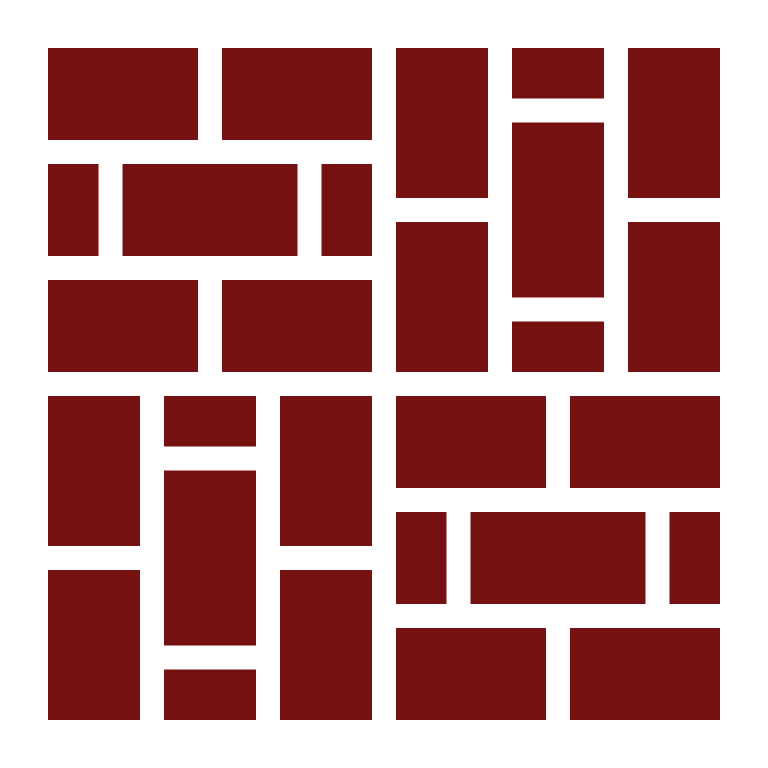
Write a WebGL 2 fragment shader that draws this pattern.

```glsl
#version 300 es
precision highp float;
// Basket of brick blocks: a 2 by 2 checker of square blocks, each three courses
// in running bond, laid flat or upright in turn and framed by a plain margin.
// Each block is folded about its centre; bricks are what the joints leave over.

#define BLOCKS 2.0                // blocks across and down
#define JOINT (1.0 / 32.0)        // width of every joint
#define MARGIN (1.0 / 16.0)       // plain border around the blocks
#define BRICK_LENGTH (175.0 / 768.0)  // whole brick of the middle course
#define BRICK_COLOR vec3(0.459, 0.067, 0.067)
#define JOINT_COLOR vec3(1.0)

uniform vec2 u_resolution;
out vec4 fragColor;

// Signed distance to a joint running along the line x = center.
float jointDistance(float x, float center) {
    return abs(x - center) - 0.5 * JOINT;
}

// Signed distance to the bricks of one block with level courses, centred at 0.
float blockDistance(vec2 p, float size) {
    vec2 a = abs(p);
    float courseHeight = (size - 2.0 * JOINT) / 3.0;
    float bedJoint = 0.5 * (courseHeight + JOINT);

    // Outer courses split at the middle, the inner one beside its whole brick.
    float headJoint = a.y < bedJoint ? 0.5 * (BRICK_LENGTH + JOINT) : 0.0;

    float outline = max(a.x, a.y) - 0.5 * size;
    float joints = min(jointDistance(a.y, bedJoint), jointDistance(a.x, headJoint));
    return max(outline, -joints);
}

void main() {
    vec2 uv = gl_FragCoord.xy / u_resolution;

    // Block grid, clamped so that the margin belongs to the nearest block.
    float pitch = (1.0 - 2.0 * MARGIN + JOINT) / BLOCKS;
    vec2 grid = (uv - MARGIN + 0.5 * JOINT) / pitch;
    vec2 cell = clamp(floor(grid), 0.0, BLOCKS - 1.0);
    vec2 local = (grid - cell - 0.5) * pitch;

    // Turn every other block upright.
    bool upright = mod(cell.x + cell.y, 2.0) < 0.5;
    float d = blockDistance(upright ? local.yx : local, pitch - JOINT);

    // Edge coverage over one pixel.
    float pixel = 1.0 / min(u_resolution.x, u_resolution.y);
    float brick = clamp(0.5 - d / pixel, 0.0, 1.0);
    fragColor = vec4(mix(JOINT_COLOR, BRICK_COLOR, brick), 1.0);
}
```
